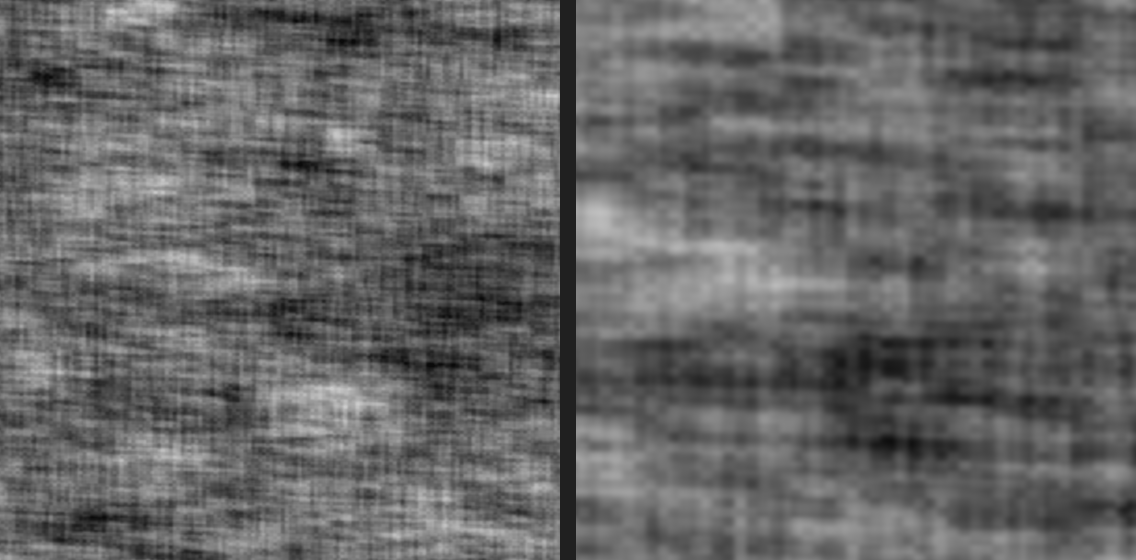
Left, the full canvas; right, a detail of the centre.
This texture is drawn by a WebGL 1 fragment shader. Its source:

```glsl
precision highp float;

uniform vec2 u_resolution;

const float MEAN_GREY = 0.397;
const float STREAK_TILT = 0.09;

float hash(vec2 cell) {
  return fract(sin(dot(cell, vec2(127.1, 311.7))) * 43758.5453);
}

// Smooth value noise in the range -1 to 1
float noise(vec2 p) {
  vec2 cell = floor(p);
  vec2 f = fract(p);
  vec2 blend = f * f * f * (f * (f * 6.0 - 15.0) + 10.0);
  float low = mix(hash(cell), hash(cell + vec2(1.0, 0.0)), blend.x);
  float high = mix(hash(cell + vec2(0.0, 1.0)), hash(cell + 1.0), blend.x);
  return 2.0 * mix(low, high, blend.y) - 1.0;
}

// Tilted octaves that grow more elongated as they get finer
float streaks(vec2 p, float tilt) {
  vec2 sheared = vec2(p.x, p.y + tilt * p.x);
  vec2 frequency = vec2(3.0, 7.0);
  vec2 offset = vec2(5.3, 9.7);
  float sum = 0.0;
  for (int i = 0; i < 4; i++) {
    sum += noise(sheared * frequency + offset);
    frequency *= vec2(1.95, 2.25);
    offset += vec2(17.37, 11.61);
  }
  return sum;
}

// Two thread densities running along one axis
float threads(vec2 p, vec2 density, vec2 offset) {
  float fine = noise(p * density + offset);
  float coarse = noise(p * density * 0.57 + offset.yx);
  return 0.8 * fine + 0.6 * coarse;
}

void main() {
  vec2 p = gl_FragCoord.xy / min(u_resolution.x, u_resolution.y);

  // Broad shading and slanted streaks
  float grey = MEAN_GREY + 0.106 * streaks(p, STREAK_TILT);

  // Woven threads across and along the cloth
  vec2 slanted = vec2(p.x, p.y + 0.03 * p.x);
  grey += 0.085 * threads(slanted, vec2(16.0, 150.0), vec2(31.4, 7.2));
  grey += 0.078 * threads(p, vec2(135.0, 21.0), vec2(3.8, 43.6));

  // Fine fibre grain
  grey += 0.045 * noise(p * vec2(150.0, 180.0) + vec2(71.3, 23.9));

  gl_FragColor = vec4(vec3(clamp(grey, 0.04, 0.8)), 1.0);
}
```
